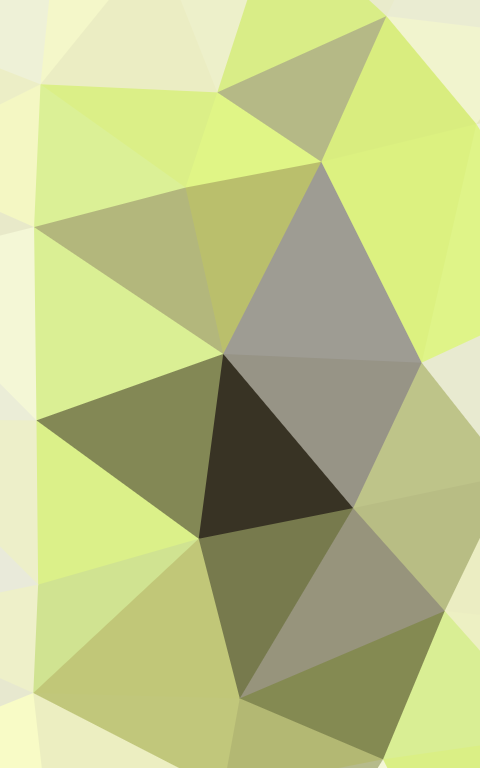
A WebGL 1 fragment shader for this background:

```glsl
precision highp float;
// A low-poly backdrop: a wavy, tilted grid split into flat, sharp-edged facets.
// Tones run from a dark focal facet through grey, olive and khaki to lime and
// cream, following a tall elliptic distance plus an even spread per facet.

uniform vec2 u_resolution;

#define CELL vec2(0.344, 0.3125)   // grid spacing, in canvas widths
#define ORIGIN vec2(0.09, 0.20)    // position of grid node (0, 0)
#define JITTER 0.06                // random node displacement, in cells
#define ROW_TILT 0.22              // rise of the rows per column, in cells
#define FOCUS vec2(0.573, 0.59)    // point inside the darkest facet
#define FOCUS_SQUASH vec2(1.0, 0.45)
#define TONE_SPREAD 0.18           // irregularity of the tone bands
#define KHAKI_START 0.25
#define LIME_START 0.36
#define CREAM_START 0.48
#define TINT_RANGE vec3(0.07, 0.08, 0.13)

const float PI = 3.14159;

vec2 hash2(vec2 id) {
    vec2 q = vec2(dot(id, vec2(127.1, 311.7)), dot(id, vec2(269.5, 183.3)));
    return fract(sin(q) * 43758.55);
}

// Evenly spread value per facet; (cell, half) is the facet key.
float spread(vec3 key, vec3 steps) {
    return fract(dot(key, steps) + 0.37);
}

// Node displaced by a staggered lean in x, a tilt and waves in y, and jitter.
vec2 gridNode(vec2 id) {
    float lean = 0.12 * cos(PI * id.y) - 0.05 * (id.y - 2.0);
    float wave = 0.14 * cos(0.5 * PI * id.y) * cos(PI * id.x)
               - 0.17 * sin(0.5 * PI * id.y);
    vec2 offset = vec2(lean * clamp(id.x, 0.0, 2.0),
                       ROW_TILT * (id.x - 1.0) + wave);
    offset += (hash2(id) * 2.0 - 1.0) * JITTER;
    return ORIGIN + CELL * (id + offset);
}

// Signed distance to the line a-b, positive on its left side.
float edgeDistance(vec2 p, vec2 a, vec2 b) {
    vec2 along = normalize(b - a);
    vec2 rel = p - a;
    return along.x * rel.y - along.y * rel.x;
}

// Positive inside the counter-clockwise triangle a, b, c.
float triangleDistance(vec2 p, vec2 a, vec2 b, vec2 c) {
    return min(edgeDistance(p, a, b),
               min(edgeDistance(p, b, c), edgeDistance(p, c, a)));
}

vec3 facetColor(vec2 a, vec2 b, vec2 c, vec3 key) {
    if (triangleDistance(FOCUS, a, b, c) > 0.0) return vec3(0.22, 0.20, 0.14);

    float tone = length(((a + b + c) / 3.0 - FOCUS) * FOCUS_SQUASH);
    tone += TONE_SPREAD * (spread(key, vec3(0.755, 0.570, 0.5)) - 0.5);

    // Tone bands, darkest first
    float isGrey = step(0.5, spread(key, vec3(0.618, 0.414, 0.5)));
    vec3 color = mix(vec3(0.50, 0.52, 0.33), vec3(0.61, 0.60, 0.52), isGrey);
    color = mix(color, vec3(0.73, 0.75, 0.49), step(KHAKI_START, tone));
    color = mix(color, vec3(0.85, 0.93, 0.53), step(LIME_START, tone));
    color = mix(color, vec3(0.94, 0.95, 0.80), step(CREAM_START, tone));

    // Small shift of lightness and of yellow against grey
    vec2 shift = hash2(key.xy + key.z * 17.0 + 5.0) - 0.5;
    color += TINT_RANGE * vec3(shift.x, shift.x, shift.y);
    return clamp(color, 0.0, 1.0);
}

// Adds one facet, weighted by its coverage of the current pixel.
void addFacet(vec2 p, vec2 a, vec2 b, vec2 c, vec3 key, inout vec4 sum) {
    float inside = triangleDistance(p, a, b, c);
    float coverage = clamp(0.5 + inside * u_resolution.x, 0.0, 1.0);
    if (coverage > 0.0) {
        sum += coverage * vec4(facetColor(a, b, c, key), 1.0);
    }
}

void main() {
    vec2 p = gl_FragCoord.xy / u_resolution.x;
    vec2 home = floor((p - ORIGIN) / CELL);
    vec4 sum = vec4(0.0);

    // Displaced cells reach at most two cells into their neighbours
    for (int y = -2; y <= 2; y++) {
        for (int x = -2; x <= 2; x++) {
            vec2 id = home + vec2(float(x), float(y));
            vec2 a = gridNode(id);
            vec2 b = gridNode(id + vec2(1.0, 0.0));
            vec2 c = gridNode(id + vec2(1.0, 1.0));
            vec2 d = gridNode(id + vec2(0.0, 1.0));

            // Split along the shorter diagonal
            if (distance(a, c) < distance(b, d)) {
                addFacet(p, a, b, c, vec3(id, 0.0), sum);
                addFacet(p, a, c, d, vec3(id, 1.0), sum);
            } else {
                addFacet(p, a, b, d, vec3(id, 0.0), sum);
                addFacet(p, b, c, d, vec3(id, 1.0), sum);
            }
        }
    }
    gl_FragColor = vec4(sum.rgb / max(sum.a, 0.001), 1.0);
}
```
